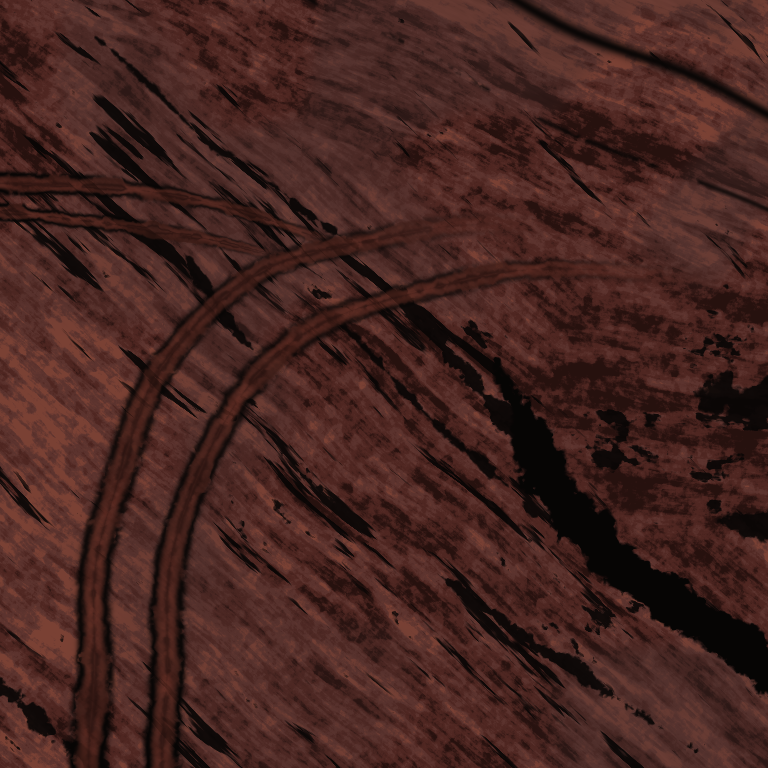
Reproduce this texture procedurally as a Shadertoy shader.

```glsl
const vec3 BLACK = vec3(.025, .018, .016);
const vec3 UMBER = vec3(.15, .065, .055);
const vec3 RUST = vec3(.31, .15, .13);
const vec3 ROSE = vec3(.36, .20, .18);
const vec3 CLAY = vec3(.48, .255, .205);
const vec3 ASH = vec3(.27, .17, .16);
const vec3 RUT = vec3(.29, .13, .10);

vec2 hash22(vec2 p) {
  vec3 q = fract(p.xyx * vec3(.1031, .1030, .0973));
  q += dot(q, q.yzx + 33.33);
  return fract((q.xx + q.yz) * q.zy);
}

// Cellular noise: random cell values blended by distance
float cellNoise(vec2 p) {
  vec2 cell = floor(p), f = p - cell;
  float sum = 0., total = 0.;
  for (int i = 0; i < 9; i++) {
    vec2 o = vec2(i % 3 - 1, i / 3 - 1);
    vec2 h = hash22(cell + o), d = o + h - f;
    float w = exp(-9. * dot(d, d));
    sum += w * fract(h.x * 7. + h.y * 5.);
    total += w;
  }
  return sum / total;
}

float fbm(vec2 p) {
  float sum = 0., amp = .5, total = 0.;
  for (int i = 0; i < 4; i++) {
    sum += amp * cellNoise(p);
    total += amp;
    amp *= .6;
    p = p * 2.03 + 19.7;
  }
  return sum / total;
}

// Noise drawn out along a line that falls to the right
float grain(vec2 p, float angle, float scale, float stretch) {
  float c = cos(angle), s = sin(angle);
  vec2 q = vec2(c * p.x - s * p.y, s * p.x + c * p.y);
  return fbm(q * scale * vec2(1., stretch) + 40.);
}

float blob(vec2 p, float x, float y, float rx, float ry) {
  vec2 d = (p - vec2(x, y)) / vec2(rx, ry);
  return exp(-dot(d, d));
}

float band(float x, float centre, float width) {
  float d = (x - centre) / width;
  return exp(-d * d);
}

// Distance to a segment and position along it
vec2 segment(vec2 p, vec2 a, vec2 b) {
  float t = clamp(dot(p - a, b - a) / dot(b - a, b - a), 0., 1.);
  return vec2(length(p - mix(a, b, t)), t);
}

// The same for a cubic curve
vec2 curve(vec2 p, vec4 ab, vec4 cd) {
  vec2 best = vec2(9., 0.), from = ab.xy;
  for (int i = 1; i <= 24; i++) {
    float t = float(i) / 24.;
    vec2 m = mix(ab.zw, cd.xy, t);
    vec2 to = mix(mix(mix(ab.xy, ab.zw, t), m, t), mix(m, mix(cd.xy, cd.zw, t), t), t);
    vec2 s = segment(p, from, to);
    if (s.x < best.x) best = vec2(s.x, (float(i) - 1. + s.y) / 24.);
    from = to;
  }
  return best;
}

// Ragged cut that tapers at both ends
float scratch(vec2 p, vec4 ends, float width, float rough) {
  vec2 s = segment(p, ends.xy, ends.zw);
  float w = width * (sqrt(4. * s.y * (1. - s.y)) + 3.5 * (rough - .5) - .25);
  return 1. - smoothstep(-.0015, .0025, s.x - w);
}

// Wheel rut: red-brown bed between broken dark rims
vec3 track(vec3 col, vec2 k, float width, float rough) {
  float w = width * mix(1., .55, k.y);
  float d = k.x + .012 * (rough - .5);
  float fade = 1. - smoothstep(.75, 1., k.y);
  float bed = 1. - smoothstep(.7 * w, 1.1 * w, d);
  float rim = band(d, w, .32 * w) * smoothstep(.3, .6, rough + .18 * (1. - k.y));
  col = mix(col, RUT * (.55 + .9 * rough), .75 * bed * fade);
  col = mix(col, UMBER * .8, .5 * band(d, 0., .2 * w) * fade);
  return mix(col, BLACK, rim * fade * mix(1., .5, k.y));
}

vec3 earth(float t) {
  vec3 col = mix(UMBER, RUST, smoothstep(0., .42, t));
  col = mix(col, ROSE, smoothstep(.42, .66, t));
  return mix(col, CLAY, smoothstep(.66, 1., t));
}

void mainImage(out vec4 fragColor, in vec2 fragCoord) {
  vec2 p = fragCoord / iResolution.y;
  p += .004 * sin(p.yx * vec2(23., 17.) + 2. * sin(p * 9.));
  float rough = fbm(p * 28.), speck = fbm(p * 85.), patches = cellNoise(p * 5.);

  // Grain turns between slope, upper plain and right hollow
  float upper = smoothstep(-.08, .1, p.y + .45 * p.x - .98);
  float hollow = smoothstep(.3, .7, blob(p, .92, .47, .27, .2));
  float g = mix(grain(p, .72, 9., 7.), grain(p, .45, 14., 5.), upper);
  g = mix(g, grain(p, .15, 10., 5.), hollow);

  // Broad light and shade, ridges at the upper right
  float light = blob(p, .02, .5, .2, .17) + blob(p, .05, .17, .14, .2);
  float shade = blob(p, .25, .78, .35, .16) + hollow;
  float tone = .48 + 1.3 * (g - .5) + .75 * (speck - .5) + .25 * (patches - .5);
  float c = p.y + .475 * p.x + .006 * sin(p.x * 11.);
  tone += .32 * light - .14 * shade + .33 * smoothstep(1.22, 1.27, c);
  tone -= .38 * band(c, 1.215, .022) + .2 * band(c, 1.36, .025);
  vec3 col = earth(tone);
  col = mix(col, ASH * (.6 + .8 * g), .5 * smoothstep(.45, .85, patches) * (1. - min(light, 1.)));
  col = mix(col, BLACK, .95 * band(c, 1.322, .009));
  col = mix(col, BLACK, .75 * band(c, 1.19, .004) * smoothstep(.38, .6, rough));

  // Streaky cuts, broken clods and pits
  float worn = blob(p, .2, .75, .25, .17) + .8 * blob(p, .52, .57, .17, .12) + blob(p, .27, .02, .12, .08);
  worn += .75 * band(p.y + .72 * p.x, .65, .11) * smoothstep(.2, .35, p.x);
  float cut = smoothstep(0., .09, grain(p + 3., .74, 6., 9.) - .77 + .17 * min(worn, 1.));
  float clods = blob(p, .69, .25, .06, .06) + blob(p, .77, .19, .06, .04) + .7 * blob(p, .34, .37, .09, .07);
  clods += blob(p, .61, .56, .05, .03) + blob(p, .87, .43, .14, .035) + .5 * hollow;
  cut = max(cut, smoothstep(0., .08, mix(rough, g, .4) - .76 + .22 * min(clods, 1.)));
  float pits = blob(p, .97, .485, .07, .04) + blob(p, 1., .31, .07, .035);
  cut = max(cut, smoothstep(.55, .7, pits + .9 * (rough - .5)));

  // Long scratches
  cut = max(cut, scratch(p, vec4(.28, .81, .47, .68), .006, rough));
  cut = max(cut, scratch(p, vec4(.12, .95, .28, .81), .004, rough));
  cut = max(cut, scratch(p, vec4(.22, .69, .34, .53), .006, rough));
  cut = max(cut, scratch(p, vec4(.43, .585, .7, .33), .006, rough));
  cut = max(cut, scratch(p, vec4(.51, .63, .71, .39), .01, rough));
  cut = max(cut, scratch(p, vec4(.55, .26, .91, .02), .009, rough));
  cut = max(cut, scratch(p, vec4(-.06, .16, .17, -.03), .009, rough));
  col = mix(col, BLACK, .9 * cut);

  // Ruts: two crossing, two sweeping round
  col = track(col, curve(p, vec4(-.02, .765, .15, .765), vec4(.3, .735, .5, .665)), .012, rough);
  col = track(col, curve(p, vec4(-.02, .727, .1, .725), vec4(.2, .7, .42, .65)), .01, rough);
  col = track(col, curve(p, vec4(.12, -.02, .1, .52), vec4(.24, .74, .76, .7)), .02, rough);
  col = track(col, curve(p, vec4(.215, -.02, .19, .52), vec4(.36, .7, 1., .635)), .019, rough);

  // Deep gouge
  vec2 k = curve(p, vec4(.645, .53, .7, .36), vec4(.78, .26, 1.03, .11));
  float edge = k.x - .027 * smoothstep(-.1, .35, k.y) + .035 * (rough - .5);
  col = mix(col, BLACK, 1. - smoothstep(-.003, .003, edge));
  fragColor = vec4(col, 1.);
}
```
